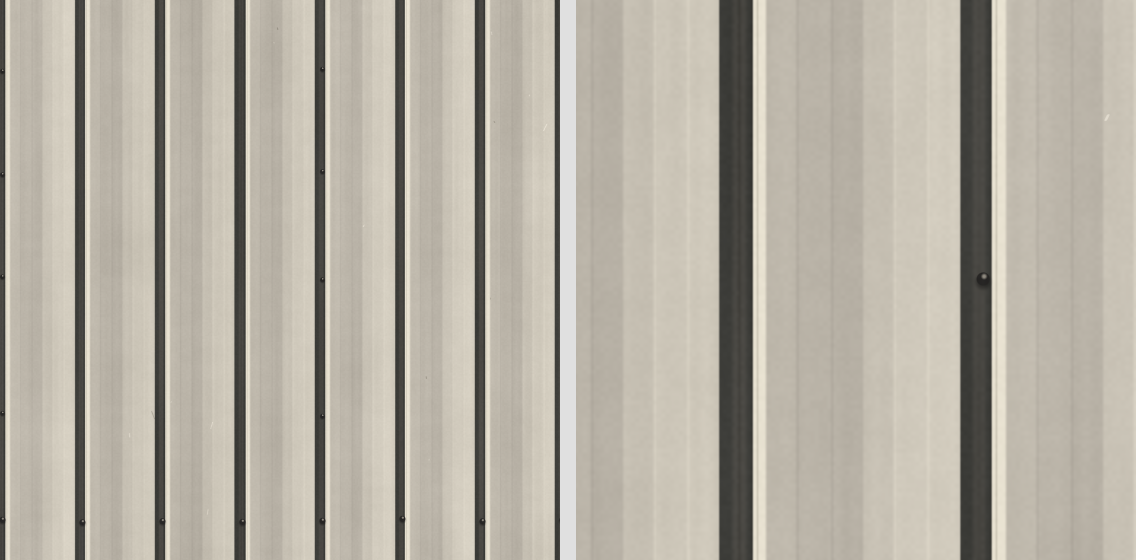
Left: the whole. Right: its middle third, enlarged.
Reproduce this texture procedurally as a Shadertoy shader.

```glsl
#define RIBS 7.0
#define GROOVE_HALF 0.058
#define LIP_END 0.125
#define SCREW_RADIUS 0.0052
#define STREAKS 0.022
#define MOTTLE 0.024
#define GRAIN 0.016
#define PANEL_VARIATION 0.022
#define SCRATCHES 16

const vec3 SHADE = vec3(0.71, 0.685, 0.64);
const vec3 LIGHT = vec3(0.825, 0.80, 0.745);
const vec3 LIP = vec3(0.91, 0.885, 0.82);
const vec3 DARK = vec3(0.235, 0.235, 0.22);
const vec3 DARK_FLOOR = vec3(0.31, 0.30, 0.28);

float hash(vec2 p) {
    vec3 q = fract(vec3(p.xyx) * 0.1031);
    q += dot(q, q.yzx + 33.33);
    return fract((q.x + q.y) * q.z);
}

// Value noise that wraps after a whole number of cells
float wrapNoise(vec2 uv, vec2 cells) {
    vec2 p = uv * cells, i = floor(p), f = fract(p);
    f = f * f * (3.0 - 2.0 * f);
    vec2 a = mod(i, cells), b = mod(i + 1.0, cells);
    return mix(mix(hash(a), hash(vec2(b.x, a.y)), f.x),
               mix(hash(vec2(a.x, b.y)), hash(b), f.x), f.y);
}

float edge(float at, float x, float soft) {
    return smoothstep(at - soft, at + soft, x);
}

float stripe(float at, float halfWidth, float x, float soft) {
    return 1.0 - edge(halfWidth, abs(x - at), soft);
}

// Flat sheet between two grooves: stepped bands and pressed lines
vec3 panelColor(float v, float id, float soft) {
    float tone = 0.34 - 0.18 * edge(0.255, v, soft) - 0.10 * edge(0.40, v, soft)
               + 0.52 * edge(0.53, v, soft * 1.5) + 0.26 * edge(0.66, v, soft)
               + 0.12 * edge(0.80, v, soft);
    tone -= 0.24 * (stripe(0.255, 0.007, v, soft) + stripe(0.40, 0.007, v, soft));
    tone += 0.20 * (stripe(0.66, 0.007, v, soft) + stripe(0.80, 0.007, v, soft));
    tone -= 0.15 * stripe(0.94, 0.02, v, 0.02);
    float shift = (hash(vec2(id, 3.0)) - 0.5) * 2.0;
    return mix(SHADE, LIGHT, tone) + PANEL_VARIATION * shift * mix(0.4, 1.0, v);
}

// Dark channel: t runs from 0 at its left edge to 1 at its right edge
vec3 grooveColor(float t, float id) {
    float floorBand = smoothstep(0.3, 0.5, t) * (1.0 - smoothstep(0.72, 0.9, t));
    vec3 color = mix(DARK, DARK_FLOOR, floorBand * mix(0.6, 1.0, hash(vec2(id, 17.0))));
    color -= 0.05 * stripe(0.6, 0.04, t, 0.07) * hash(vec2(id, 23.0));
    return color - 0.035 * smoothstep(0.88, 1.0, t);
}

vec3 addScrew(vec3 color, vec2 d, float radius, float px) {
    float shadow = 1.0 - smoothstep(0.5, 1.6, length(d + vec2(0.0, radius * 0.4)) / radius);
    color *= 1.0 - 0.35 * shadow;
    float head = 1.0 - edge(radius, length(d), px);
    float glint = 1.0 - smoothstep(0.1, 0.6, length(d - radius * vec2(0.15, 0.4)) / radius);
    return mix(color, mix(vec3(0.15, 0.145, 0.14), vec3(0.56, 0.54, 0.50), glint), head);
}

// Short scratches and specks, pale or dark
vec3 addScratches(vec3 color, vec2 uv, float px) {
    for (int i = 0; i < SCRATCHES; i++) {
        float k = float(i);
        vec2 center = vec2(hash(vec2(k, 41.0)), hash(vec2(k, 57.0)));
        vec2 d = fract(uv - center + 0.5) - 0.5;
        d.x += d.y * (hash(vec2(k, 63.0)) - 0.5);
        float reach = 0.007 * pow(hash(vec2(k, 71.0)), 2.0);
        float dist = length(vec2(d.x, max(abs(d.y) - reach, 0.0)));
        float mark = 1.0 - edge(0.0008, dist, px);
        color += mark * (hash(vec2(k, 83.0)) > 0.4 ? 0.09 : -0.14);
    }
    return color;
}

void mainImage(out vec4 fragColor, in vec2 fragCoord) {
    vec2 uv = fragCoord / iResolution.xy;
    float px = 0.8 / iResolution.y;
    float soft = max(0.006, RIBS * px);
    float x = uv.x * RIBS;
    float panelId = mod(floor(x), RIBS), grooveId = mod(floor(x + 0.5), RIBS);
    float g = fract(x + 0.5) - 0.5;

    // Sheet with streaks and cloudy weathering
    vec3 color = panelColor(fract(x), panelId, soft);
    color += STREAKS * (wrapNoise(uv, vec2(168.0, 3.0)) - 0.5);
    color += MOTTLE * (wrapNoise(uv, vec2(14.0, 9.0)) - 0.5);
    color += MOTTLE * 0.5 * (wrapNoise(uv, vec2(42.0, 64.0)) - 0.5);
    color = addScratches(color, uv, px);

    // Bright lip and dark groove
    float halfWidth = GROOVE_HALF + 0.012 * hash(vec2(grooveId, 9.0));
    float lip = edge(halfWidth, g, soft) * (1.0 - edge(LIP_END, g, soft * 1.5));
    color = mix(color, LIP - 0.10 * stripe(halfWidth + 0.02, 0.004, g, soft), lip);
    vec3 groove = grooveColor((g + halfWidth) / (2.0 * halfWidth), grooveId);
    groove += 0.03 * (wrapNoise(uv, vec2(56.0, 5.0)) - 0.5);
    color = mix(color, groove, stripe(0.0, halfWidth, g, soft));

    // A screw at the foot of every groove, a full column on every fourth
    float heights[5] = float[5](0.07, 0.259, 0.502, 0.692, 0.877);
    for (int i = 0; i < 5; i++) {
        if (i > 0 && mod(grooveId, 4.0) > 0.5) break;
        float jitter = 0.008 * (hash(vec2(grooveId, float(i) + 31.0)) - 0.5);
        vec2 d = vec2((g - 0.03) / RIBS, uv.y - heights[i] - jitter);
        color = addScrew(color, d, SCREW_RADIUS * (i == 0 ? 1.0 : 0.75), px);
    }

    color += GRAIN * (wrapNoise(uv, vec2(384.0)) - 0.5);
    fragColor = vec4(clamp(color, 0.0, 1.0), 1.0);
}
```
